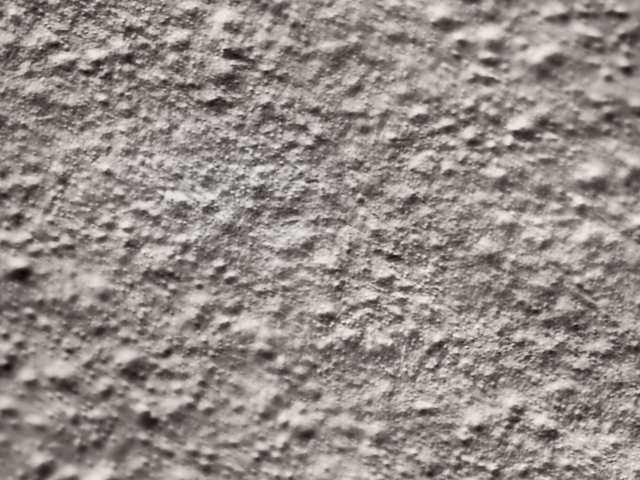
Give the GLSL for this texture, as a Shadertoy shader.

```glsl
const vec3 SHADOW = vec3(0.25, 0.22, 0.21);
const vec3 PLASTER = vec3(0.81, 0.783, 0.77);
const vec3 RUST = vec3(0.44, 0.31, 0.19);
const vec2 LIGHT_DIR = vec2(-0.45, 0.893);
const vec2 FOCUS_POINT = vec2(0.69, 0.53);
const vec2 FOCUS_NORMAL = vec2(0.617, 0.787);
const float STREAK_ANGLE = -0.56;

float hash(vec2 p) {
    vec3 q = fract(p.xyx * 0.1031);
    q += dot(q, q.yzx + 33.33);
    return fract((q.x + q.y) * q.z);
}

vec2 hash2(vec2 p) {
    return vec2(hash(p + 17.3), hash(p + 71.9));
}

float noise(vec2 p) {
    vec2 i = floor(p), f = fract(p);
    vec2 u = f * f * f * (f * (f * 6.0 - 15.0) + 10.0);
    float low = mix(hash(i), hash(i + vec2(1, 0)), u.x);
    float high = mix(hash(i + vec2(0, 1)), hash(i + vec2(1, 1)), u.x);
    return mix(low, high, u.y);
}

vec2 rotate(vec2 p, float angle) {
    float c = cos(angle), s = sin(angle);
    return vec2(c * p.x + s * p.y, c * p.y - s * p.x);
}

// Rounded grains of random size, one per cell
float crumbs(vec2 p) {
    vec2 cell = floor(p);
    float sum = 0.0;
    for (int y = -1; y <= 1; y++)
    for (int x = -1; x <= 1; x++) {
        vec2 id = cell + vec2(x, y);
        vec2 d = p - id - 0.1 - 0.8 * hash2(id);
        float size = hash(id + 5.7);
        sum += size * size * exp(-dot(d, d) * mix(22.0, 8.0, size));
    }
    return sum;
}

// Detail that survives defocus at a given frequency
float focusFade(float freq, float blur) {
    float x = freq * blur;
    return exp(-4.0 * x * x);
}

// Raised lip that drops away below the line from a to b
float ledge(vec2 p, vec2 a, vec2 b, float rise) {
    vec2 dir = normalize(b - a);
    vec2 q = p - a;
    float along = dot(q, dir) / length(b - a);
    float side = dot(q, vec2(-dir.y, dir.x));
    side += 0.045 * (noise(p * 17.0) - 0.5) + 0.022 * (noise(p * 50.0) - 0.5);
    float taper = smoothstep(0.0, 0.25, along) * smoothstep(1.05, 0.9, along);
    taper *= mix(0.4, 1.2, noise(p * 14.0 + 3.0));
    return rise * taper * smoothstep(-0.012, 0.008, side) * exp(-max(side, 0.0) * 26.0);
}

float surface(vec2 p, float blur) {
    vec2 q = rotate(p, STREAK_ANGLE);
    q += 0.012 * vec2(noise(p * 9.0), noise(p * 9.0 + 40.0));
    float h = 0.0;

    // Trowelled streaks and rough ground
    float freq = 6.0;
    for (int i = 0; i < 6; i++) {
        float level = float(i) / 5.0;
        vec2 offset = vec2(13.7, 7.1) * float(i);
        vec2 grid = freq * vec2(mix(0.42, 0.95, level), 1.0);
        h += mix(0.5, 1.45, level) * focusFade(freq, blur) / freq * noise(q * grid + offset);
        freq *= 1.95;
    }

    // Crumbs in four sizes
    freq = 17.0;
    for (int i = 0; i < 4; i++) {
        float patchy = mix(0.5, 1.5, noise(p * 7.0 + float(i) * 21.0));
        h += 1.3 * patchy * focusFade(freq, blur) / freq * crumbs(q * freq * vec2(0.8, 1.0));
        freq *= 1.8;
    }

    h += ledge(p, vec2(0.50, 0.73), vec2(0.84, 0.51), 0.030);
    h += ledge(p, vec2(0.02, 0.92), vec2(0.48, 0.78), 0.024);
    h += ledge(p, vec2(0.48, 0.78), vec2(0.96, 0.71), 0.024);
    return h;
}

// Sparse ragged mineral flecks
float flecks(vec2 p, float freq) {
    vec2 g = p * freq, id = floor(g);
    float d = length(g - id - 0.3 - 0.4 * hash2(id)) + 0.3 * (noise(g * 5.0) - 0.5);
    return step(0.985, hash(id + 3.1)) * smoothstep(0.26, 0.08, d);
}

void mainImage(out vec4 fragColor, in vec2 fragCoord) {
    vec2 p = fragCoord / iResolution.y;
    float defocus = abs(dot(p - FOCUS_POINT, FOCUS_NORMAL));
    float blur = 0.0145 * max(defocus - 0.09, 0.0);

    // Raking light and short cast shadows
    float reach = 0.0016 + 0.3 * blur;
    float h = surface(p, blur);
    float toward = surface(p + LIGHT_DIR * reach, blur);
    float beyond = surface(p + LIGHT_DIR * 0.01, blur);
    float slope = (h - toward) / reach;
    float shade = 0.6 * slope + 0.4 * (h - beyond) / 0.01;
    shade *= 1.0 + 0.4 * smoothstep(0.1, 0.7, defocus);
    shade = shade > 0.0 ? shade / (1.0 + 0.3 * shade) : shade / (1.0 - 0.2 * shade);

    // Broad tone, darker away from the focal band
    float tone = 0.605 + 0.175 * shade + 0.1 * (noise(p * 3.5 + 8.0) - 0.5);
    tone -= 0.14 * defocus * defocus;
    tone = clamp(tone, 0.07, 0.92);
    vec3 color = mix(SHADOW, PLASTER, (tone - 0.25) / 0.56);

    // Cool smear and rusty flecks near the middle
    float cool = smoothstep(0.35, 0.0, length((p - vec2(0.5, 0.62)) * vec2(0.7, 1.0)));
    color *= mix(vec3(1.0), vec3(0.975, 0.99, 0.99), cool);
    float center = smoothstep(0.4, 0.05, length(p - vec2(0.66, 0.52)));
    color = mix(color, RUST, 0.6 * center * flecks(p, 65.0));
    fragColor = vec4(clamp(color, 0.0, 1.0), 1.0);
}
```
